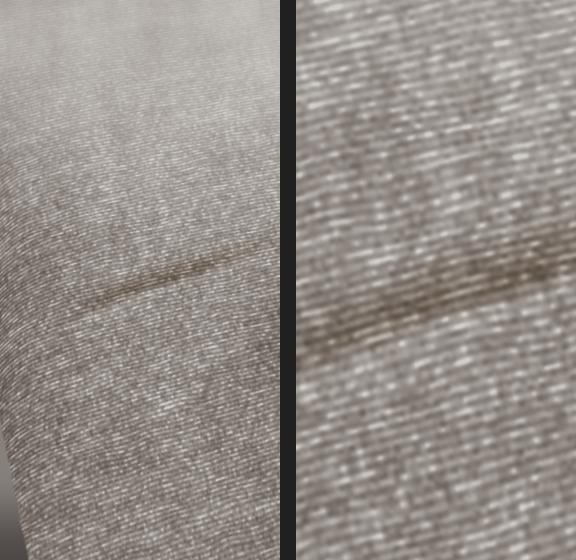
Left: the whole. Right: its middle third, enlarged.
This texture is drawn by a WebGL 2 fragment shader. Its source:

```glsl
#version 300 es
precision highp float;
// Ribbed woven cloth seen at a shallow angle: slanted rows of small pale
// beads, fading into soft focus at the top, with one crease and a rolled edge.
// Rows come from a bent, compressed coordinate; beads and slubs from noise.
uniform vec2 u_resolution;
out vec4 outColor;

#define ROW_DENSITY 50.0
#define ROW_COMPRESSION 11.0
#define ROW_SLOPE 0.38
#define BEAD_DENSITY 84.0
#define RIB_CONTRAST 0.11
#define BEAD_CONTRAST 0.19
#define SLUB_CONTRAST 0.07
#define BAND_CONTRAST 0.05
#define CREASE_DEPTH 0.12
#define EDGE_BEND 0.08

float hash(vec2 p) {
  vec3 q = fract(vec3(p.xyx) * 0.1031);
  q += dot(q, q.yzx + 33.33);
  return fract((q.x + q.y) * q.z);
}

float noise(vec2 p) {
  vec2 cell = floor(p), f = fract(p);
  f = f * f * (3.0 - 2.0 * f);
  float low = mix(hash(cell), hash(cell + vec2(1, 0)), f.x);
  float high = mix(hash(cell + vec2(0, 1)), hash(cell + vec2(1, 1)), f.x);
  return mix(low, high, f.y);
}

float fbm(vec2 p) {
  float sum = 0.0, gain = 0.5;
  for (int i = 0; i < 4; i++) {
    sum += gain * noise(p);
    p = p * 2.03 + 17.1;
    gain *= 0.5;
  }
  return sum / 0.9375;
}

float blob(vec2 p, vec2 center, vec2 size) {
  vec2 d = (p - center) / size;
  return exp(-dot(d, d));
}

// Broad light: pale far end, dim rolled side, shaded hollow at the right
float lighting(vec2 p) {
  float light = mix(0.55, 0.715, smoothstep(0.55, 1.9, p.y));
  light -= 0.1 * exp(-p.x / 0.16) * smoothstep(2.1, 0.9, p.y);
  light -= 0.09 * blob(p, vec2(1.04, 0.8), vec2(0.16, 0.2));
  light -= 0.04 * blob(p, vec2(0.2, 1.15), vec2(0.2, 0.25));
  light += 0.025 * blob(p, vec2(0.65, 0.7), vec2(0.3, 0.25));
  light += 0.04 * (p.x - 0.4) * smoothstep(1.0, 2.0, p.y);
  return light;
}

void main() {
  vec2 p = gl_FragCoord.xy / u_resolution.y * 2.0;

  // Row coordinate: slanted, bent down at the left, tighter with distance
  float slope = ROW_SLOPE - 0.12 * p.y;
  float bend = EDGE_BEND * exp(-p.x / 0.1) * smoothstep(1.9, 0.9, p.y);
  float lift = p.y - slope * p.x + bend;
  float row = lift * (ROW_DENSITY + ROW_COMPRESSION * lift);
  row += 0.8 * (noise(p * vec2(11.0, 14.0)) - 0.5);
  float along = p.x + 0.25 * p.y;

  // Focus is lost gradually toward the top
  float focus = smoothstep(2.0, 0.95, p.y) * mix(0.9, 1.0, smoothstep(0.0, 0.4, p.y));
  float detail = mix(0.14, 1.0, focus);

  // Ribs split into short beads, with a few longer slubs
  float rib = 0.5 + 0.5 * cos(6.28318 * row);
  float bead = noise(vec2(along * BEAD_DENSITY, row));
  float fine = noise(vec2(along * 130.0 + 31.0, row * 1.7));
  float slub = noise(vec2(along * 9.0 + 5.0, row * 0.8 + 60.0));
  float weave = RIB_CONTRAST * (rib - 0.5);
  weave += BEAD_CONTRAST * (bead - 0.5) * (0.45 + 0.55 * rib);
  weave += 0.12 * (fine - 0.5);
  weave += 0.07 * smoothstep(0.65, 0.95, bead) * rib;
  weave += SLUB_CONTRAST * (slub - 0.5);

  float light = lighting(p) + weave * detail;

  // Soft bands, mottling and faint cross threads
  float band = fbm(vec2(p.x * 2.5, lift * 13.0 + 8.0));
  float cross = fbm(vec2((p.x + 0.12 * p.y) * 22.0, p.y * 5.0 + 3.0));
  light += BAND_CONTRAST * (band - 0.5);
  light += 0.05 * (fbm(p * 5.0 + 21.0) - 0.5);
  light += 0.06 * (cross - 0.5);
  light += 0.04 * (noise(p * 170.0) - 0.5) * detail;

  // Crease: soft dark hollow with a pale lower lip, fading at both ends
  float t = p.x - 0.57;
  float offset = p.y - (0.995 + 0.34 * t - 0.12 * t * t);
  offset += 0.008 * (noise(vec2(p.x * 28.0, 4.0)) - 0.5);
  float span = smoothstep(0.15, 0.5, p.x) * smoothstep(1.1, 0.65, p.x);
  float width = offset < 0.0 ? 0.019 : 0.042;
  float hollow = span * exp(-offset * offset / (width * width));
  float lip = span * blob(vec2(offset, 0.0), vec2(-0.035, 0.0), vec2(0.015, 1.0));
  light += 0.04 * lip - CREASE_DEPTH * hollow;

  // Warm grey tint, browner in shadow and in the crease
  light = clamp(light, 0.29, 0.82);
  float pale = smoothstep(0.45, 0.78, light);
  vec3 color = light - mix(vec3(0.0, 0.036, 0.06), vec3(0.0, 0.016, 0.032), pale);
  color -= vec3(0.0, 0.01, 0.03) * hollow;

  // Smooth dim backdrop beyond the lower left edge
  float edge = 0.1 * (1.0 - p.y / 0.5) + 0.006 * (noise(vec2(p.y * 50.0, 2.0)) - 0.5);
  float cloth = smoothstep(edge - 0.006, edge + 0.006, p.x);
  vec3 backdrop = mix(vec3(0.31, 0.29, 0.28), vec3(0.52, 0.5, 0.48), smoothstep(0.0, 0.32, p.y));
  outColor = vec4(mix(backdrop, color, cloth), 1.0);
}
```
